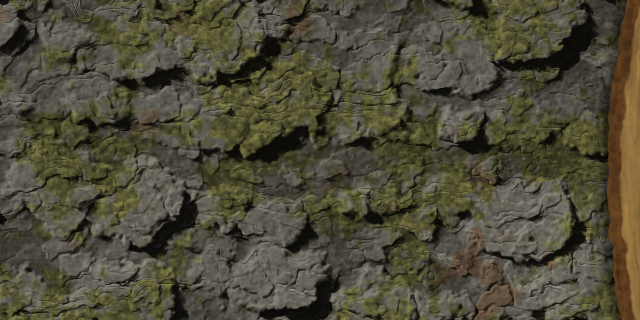
A WebGL 2 fragment shader for this texture:

```glsl
#version 300 es
precision highp float;
// Mossy tree bark: warped, overlapping scales and fibre cracks form a height
// field, lit from the upper left with short marched shadows. Moss and brown
// patches tint it, and a strip of sawn wood closes the right side.
uniform vec2 u_resolution;
out vec4 fragColor;

const vec2 TO_LIGHT = vec2(-0.77, 0.64);

float hash(vec2 c) {
  vec3 q = fract(c.xyx * 0.1031);
  q += dot(q, q.yzx + 33.33);
  return fract((q.x + q.y) * q.z);
}

float noise(vec2 p) {
  vec2 i = floor(p), f = fract(p);
  f = f * f * (3.0 - 2.0 * f);
  return mix(mix(hash(i), hash(i + vec2(1, 0)), f.x),
             mix(hash(i + vec2(0, 1)), hash(i + vec2(1, 1)), f.x), f.y);
}

float fbm(vec2 p, int octaves) {
  float sum = 0.0, amp = 0.5, total = 0.0;
  for (int i = 0; i < octaves; i++) {
    sum += amp * noise(p);
    total += amp;
    amp *= 0.55;
    p = mat2(1.6, 1.2, -1.2, 1.6) * p + 17.3;
  }
  return sum / total;
}

// Scattered scales, each tilted so that its far side stands proud
float scales(vec2 p, float size, float seed) {
  vec2 g = p / size, cell = floor(g);
  float top = 0.0;
  for (int j = -1; j <= 1; j++)
    for (int i = -1; i <= 1; i++) {
      vec2 id = cell + vec2(i, j), key = id + seed;
      vec2 d = g - id - 0.2 - 0.6 * vec2(hash(key), hash(key + 41.7));
      float radius = 0.28 + 0.4 * hash(key + 83.1);
      float body = 1.0 - smoothstep(radius - 0.13, radius, length(d * vec2(0.85, 1.15)));
      float lift = 0.25 + 0.6 * hash(key + 127.9) - 0.5 * dot(d, TO_LIGHT);
      top = max(top, body * lift);
    }
  return top;
}

float barkHeight(vec2 p) {
  vec2 warp = vec2(fbm(p * 11.0, 4), fbm(p * 11.0 + 57.0, 4)) - 0.5;
  vec2 w = p + 0.13 * warp;
  float h = 0.062 * scales(w, 0.25, 3.0) + 0.026 * scales(w, 0.105, 211.0);
  h += 0.034 * fbm(p * vec2(10.0, 15.0) + 9.0, 4);
  // Fibre cracks run nearly level
  vec2 fibre = (w + vec2(0.0, 0.08 * w.x)) * vec2(7.0, 36.0);
  h += 0.008 * smoothstep(0.0, 0.16, abs(noise(fibre) - 0.5));
  return h + 0.009 * fbm(p * 52.0, 2);
}

vec3 barkColour(vec2 p) {
  float h = barkHeight(p);
  float slope = (h - barkHeight(p + 0.005 * TO_LIGHT)) / 0.005;

  // Cast shadows
  float cover = 0.0;
  for (int i = 1; i <= 7; i++) {
    float t = 0.009 * float(i);
    cover = max(cover, barkHeight(p + t * TO_LIGHT) - h - 0.6 * t);
  }
  float shade = smoothstep(0.0, 0.022, cover);

  float grain = fbm(p * 75.0 + 5.0, 2) - 0.5;
  float tone = 0.77 + 0.17 * clamp(slope, -1.6, 1.3) + 0.28 * grain;
  tone *= mix(0.72, 1.06, smoothstep(0.012, 0.062, h));
  tone *= 0.86 + 0.28 * fbm(p * 4.0 + 31.0, 3);
  tone *= 1.0 - 0.8 * shade;

  // Grey bark, then brown patches, then speckled moss
  vec3 tint = mix(vec3(0.42, 0.40, 0.33), vec3(0.45, 0.44, 0.40), smoothstep(0.4, 0.8, tone));
  float bare = smoothstep(0.66, 0.74, fbm(p * 6.5 + 73.0, 3));
  tint = mix(tint, vec3(0.43, 0.32, 0.23), 0.7 * bare);
  float moss = fbm(p * 5.5 + 12.0, 4) + 0.55 * (fbm(p * 34.0 + 3.0, 3) - 0.5);
  moss = smoothstep(0.44, 0.64, moss);
  tint = mix(tint, vec3(0.38, 0.375, 0.19) * (1.0 + 0.5 * grain), 0.85 * moss);
  return max(tint * tone, vec3(0.045, 0.04, 0.025));
}

vec3 sawnColour(vec2 p, float depth) {
  float streak = fbm(vec2(depth * 70.0, p.y * 6.0), 3);
  float speck = fbm(p * 60.0, 2);
  vec3 rim = vec3(0.34, 0.22, 0.11) * (0.55 + 0.5 * streak + 0.4 * speck);
  vec3 wood = vec3(0.56, 0.43, 0.24) * (0.7 + 0.45 * streak + 0.1 * speck);
  float inner = 0.043 + 0.016 * (noise(p * 18.0) - 0.5);
  return mix(rim, wood, smoothstep(inner - 0.006, inner + 0.006, depth));
}

void main() {
  vec2 p = gl_FragCoord.xy / u_resolution.y;
  float right = u_resolution.x / u_resolution.y;

  // Bowed, ragged edge of the sawn face
  float bow = p.y - 0.45;
  float edge = right - 0.1 + 0.2 * bow * bow + 0.022 * (fbm(p * 22.0, 3) - 0.5);
  float depth = p.x - edge;

  vec3 colour = barkColour(p);
  colour *= 1.0 - 0.45 * smoothstep(-0.05, 0.0, depth);
  colour = mix(colour, sawnColour(p, depth), smoothstep(-0.003, 0.003, depth));
  fragColor = vec4(colour, 1.0);
}
```
